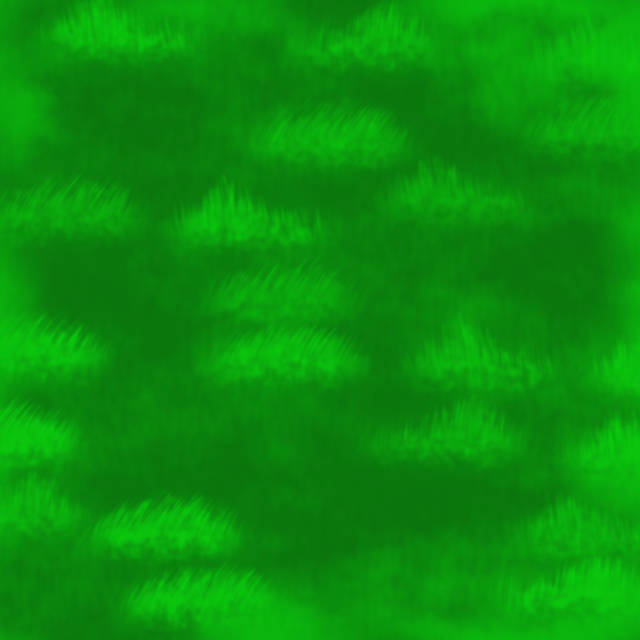
Write a Shadertoy shader that draws this texture.

```glsl
const vec3 SHADE_GREEN = vec3(0.04, 0.43, 0.05);
const vec3 LIGHT_GREEN = vec3(0.04, 0.77, 0.05);
const vec2 TUFT_GRID = vec2(3.0, 8.0);      // columns and rows of tufts
const float TUFT_CHANCE = 0.80;
const float TUFT_HALF_WIDTH = 0.148;
const float DOME_HEIGHT = 0.054;
const float PEAK_HEIGHT = 0.054;
const float TAIL_HEIGHT = 0.018;
const float BLADE_LEAN = 0.55;
const vec2 BLADE_SCALE = vec2(95.0, 22.0);
const float BLADE_LENGTH = 0.015;
const float HALO_LEVEL = 0.24;
const float GROUND_LEVEL = 0.14;
const float GROUND_CONTRAST = 0.27;
const float MOTTLE_CONTRAST = 0.13;
const float HAZE_AMOUNT = 0.45;
const float BORDER_WIDTH = 0.14;
const float BORDER_LEVEL = 0.82;
const float TUFT_LEVEL = 0.98;

vec2 hash2(vec2 p) {
    vec3 h = fract(p.xyx * vec3(0.1031, 0.1030, 0.0973));
    h += dot(h, h.yzx + 33.33);
    return fract((h.xx + h.yz) * h.zy);
}

vec2 gradientAt(vec2 cell) {
    float angle = 6.2832 * hash2(cell + 71.0).x;
    return vec2(cos(angle), sin(angle));
}

// Gradient noise, roughly -1 to 1
float noise(vec2 p) {
    vec2 i = floor(p), f = p - i;
    vec2 u = f * f * f * (f * (f * 6.0 - 15.0) + 10.0);
    vec2 e = vec2(0.0, 1.0);
    float low = mix(dot(gradientAt(i), f), dot(gradientAt(i + e.yx), f - e.yx), u.x);
    float high = mix(dot(gradientAt(i + e), f - e), dot(gradientAt(i + 1.0), f - 1.0), u.x);
    return 1.4 * mix(low, high, u.y);
}

float fbm(vec2 p) {
    float sum = 0.0, amplitude = 0.6;
    for (int i = 0; i < 4; i++) {
        sum += amplitude * noise(p);
        p = p * 2.03 + 17.3;
        amplitude *= 0.5;
    }
    return sum;
}

// Coverage of one clump: a leaning dome, or an upright peak with a low tail
float tuft(vec2 q, vec2 seed) {
    float x = q.x / TUFT_HALF_WIDTH;
    if (abs(x) > 1.7 || abs(q.y) > 0.12) return 0.0;
    bool isDome = seed.x < 0.35;
    float side = seed.y < 0.5 ? -1.0 : 1.0;
    float lean = isDome ? BLADE_LEAN * (0.6 + 8.0 * max(q.y, 0.0)) : 0.12 * side;
    float peak = abs(x * side - 0.25) / 0.36;
    float arch = max(0.0, 1.0 - x * x);
    float top = isDome ? DOME_HEIGHT * arch * (1.0 + 0.25 * x) + 0.006
                       : TAIL_HEIGHT + PEAK_HEIGHT * exp(-pow(peak, 1.5));

    vec2 bladePoint = vec2(q.x - lean * q.y, q.y) * BLADE_SCALE + seed * 90.0;
    float blade = 0.75 * noise(bladePoint) + 0.6 * noise(bladePoint * vec2(1.8, 1.3) + 37.0);
    float clump = noise(q * vec2(42.0, 52.0) + seed * 50.0)
                + 0.7 * noise(q * vec2(95.0, 85.0) + seed * 70.0);
    top += BLADE_LENGTH * blade + 0.006 * clump;

    float upper = 1.0 - smoothstep(top - 0.040, top + 0.014, q.y);
    float lower = smoothstep(-0.050, 0.008, q.y + 0.010 * clump);
    float ends = 1.0 - smoothstep(0.5, 1.1, abs(x) + 0.14 * clump);
    float leafy = smoothstep(-0.01, 0.03, q.y);
    float shading = 0.88 + mix(0.10, 0.26, leafy) * blade + mix(0.24, 0.10, leafy) * clump;
    float strength = mix(0.62, 1.14, hash2(seed * 311.0).x);
    float halo = HALO_LEVEL * exp(-1.3 * x * x - pow(abs(q.y) / 0.05, 2.0));
    return strength * max(halo, mix(halo, shading, upper * lower * ends));
}

// Scattered clumps in staggered rows
float tuftField(vec2 p) {
    float cover = 0.0;
    for (int j = -1; j <= 1; j++) {
        float row = floor(p.y * TUFT_GRID.y) + float(j);
        float shift = hash2(vec2(row, 5.0) + 20.0).x;
        float column = floor(p.x * TUFT_GRID.x + shift);
        for (int i = -1; i <= 1; i++) {
            vec2 id = vec2(column + float(i), row);
            vec2 seed = hash2(id + 40.0);
            vec2 pick = hash2(id + 140.0);
            if (pick.x > TUFT_CHANCE) continue;
            vec2 jitter = (hash2(id + 240.0) - 0.5) * vec2(0.4, 0.5);
            vec2 center = (id + 0.5 + jitter - vec2(shift, 0.1)) / TUFT_GRID;
            cover = max(cover, tuft(p - center, seed));
        }
    }
    return cover;
}

void mainImage(out vec4 fragColor, in vec2 fragCoord) {
    vec2 p = fragCoord / iResolution.xy;

    // Dark ground with broad haze, patchy mottling and upright brush marks
    float broad = fbm(p * vec2(4.0, 7.0) + 8.0);
    float brush = 0.07 * noise(p * vec2(90.0, 36.0)) + 0.06 * noise(p * vec2(40.0, 30.0) + 31.0);
    float mottle = MOTTLE_CONTRAST * fbm(p * vec2(15.0, 20.0) + 63.0);
    float haze = smoothstep(0.0, 0.7, fbm(p * vec2(3.0, 5.0) + 53.0));
    float light = GROUND_LEVEL + GROUND_CONTRAST * broad + HAZE_AMOUNT * haze + mottle;
    light = max(light, 0.08 + 0.25 * light) + brush * smoothstep(-0.15, 0.35, light);

    // Bright soft growth along the borders
    vec2 inset = min(p, 1.0 - p);
    float border = min(inset.x, 1.7 * inset.y) + 0.07 * fbm(p * vec2(9.0, 12.0) + 4.0);
    float growth = 1.0 - smoothstep(0.0, BORDER_WIDTH, border);
    growth *= smoothstep(-0.4, 0.3, noise(p * vec2(3.0, 5.0) + 91.0));
    light = mix(light, BORDER_LEVEL + 0.6 * brush, growth);

    // Grass clumps over the ground
    float cover = tuftField(p);
    light = mix(light, max(light, TUFT_LEVEL + brush), clamp(cover, 0.0, 1.0));

    fragColor = vec4(mix(SHADE_GREEN, LIGHT_GREEN, clamp(light, 0.0, 1.0)), 1.0);
}
```
